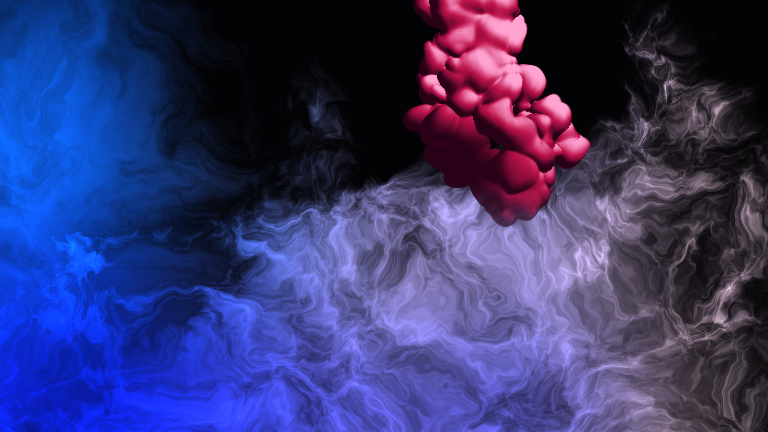
A WebGL 2 fragment shader for this background:

```glsl
#version 300 es
precision highp float;
// A knot of pink ink sinks into a bank of blue and lavender smoke on black.
// The smoke is domain-warped gradient noise inside soft masks, with ridged
// noise for filaments; the ink is a loop of shaded bulbs along a spine.

#define BULBS 110
#define WARP 0.24
#define CURL 0.11
#define WISP_SCALE 4.0
#define WISP_GAIN 0.75
#define EDGE_ROUGHNESS 0.30
#define INK_BLEND 120.0
#define BLACK vec3(0.012, 0.010, 0.018)
#define INK_SHADOW vec3(0.16, 0.005, 0.09)
#define INK_MID vec3(0.74, 0.07, 0.29)
#define INK_LIGHT vec3(1.00, 0.64, 0.82)

uniform vec2 u_resolution;
out vec4 fragColor;

vec2 hash2(vec2 p) {
  vec3 q = fract(vec3(p.xyx) * vec3(0.1031, 0.1030, 0.0973));
  q += dot(q, q.yzx + 33.33);
  return fract((q.xx + q.yz) * q.zy);
}

float gradientDot(vec2 cell, vec2 offset) {
  float angle = 6.2832 * hash2(cell).x;
  return dot(vec2(cos(angle), sin(angle)), offset);
}

float noise(vec2 p) {
  vec2 i = floor(p), f = fract(p);
  vec2 u = f * f * f * (f * (f * 6.0 - 15.0) + 10.0);
  vec2 e = vec2(1.0, 0.0);
  float low = mix(gradientDot(i, f), gradientDot(i + e, f - e), u.x);
  float high = mix(gradientDot(i + e.yx, f - e.yx), gradientDot(i + 1.0, f - 1.0), u.x);
  return 1.4 * mix(low, high, u.y);
}

mat2 octaveTurn() { return mat2(1.6, 1.2, -1.2, 1.6); }

float fbm(vec2 p) {
  float sum = 0.0, gain = 0.5;
  for (int i = 0; i < 5; i++) {
    sum += gain * noise(p);
    p = octaveTurn() * p + 7.3;
    gain *= 0.5;
  }
  return sum;
}

// Soft bright lines along the zero crossings of the noise.
float filaments(vec2 p) {
  float sum = 0.0, gain = 0.42;
  for (int i = 0; i < 5; i++) {
    float ridge = 1.0 - smoothstep(0.0, 0.55, abs(noise(p)));
    sum += gain * ridge * ridge;
    p = octaveTurn() * p + 3.1;
    gain *= 0.76;
  }
  return sum;
}

float bump(float x, float width) { return exp(-x * x / (width * width)); }

vec3 smoke(vec2 p) {
  vec2 warp = vec2(fbm(p * 2.3 + 4.0), fbm(p * 2.3 + 19.0));
  vec2 q = p + WARP * warp;
  vec2 curl = vec2(fbm(q * 5.0 + 31.0), fbm(q * 5.0 + 47.0));
  float cloud = fbm(q * 3.5 + 11.0);
  float wisps = filaments((q + CURL * curl) * WISP_SCALE + 2.0);

  // Height of the bank: a left crest, a middle shelf and a tall right plume.
  float top = 0.38 + 0.26 * bump(p.x - 0.70, 0.15) + 0.13 * bump(p.x - 1.05, 0.25)
            + 0.44 * bump(p.x - 1.56, 0.25);
  float rough = EDGE_ROUGHNESS * cloud + 0.10 * warp.x + 0.12 * (wisps - 0.45);
  float bank = smoothstep(-0.12, 0.20, top - p.y + rough);
  float curtain = 1.0 - smoothstep(0.14, 0.54, p.x + rough - 0.04 * p.y);
  curtain *= 1.0 - 0.6 * smoothstep(0.65, 1.05, p.y + 0.3 * cloud);

  // The right side thins out to bare filaments.
  float thin = smoothstep(1.32, 1.68, p.x + 0.3 * (p.y - 0.25) + 0.5 * rough);
  float body = 0.92 + 0.45 * cloud + WISP_GAIN * (wisps - 0.42);
  float strands = 1.25 * wisps * wisps * (0.85 + cloud) + 0.06;
  strands *= 1.0 - 0.6 * smoothstep(1.62, 1.80, p.x);
  float bankDensity = bank * mix(body, strands, thin);
  float curtainDensity = curtain * (0.95 + 0.5 * cloud + 0.35 * (wisps - 0.45));
  float density = max(max(bankDensity, curtainDensity), 0.0);

  vec3 blue = mix(vec3(0.03, 0.11, 0.76), vec3(0.04, 0.35, 0.88), smoothstep(0.05, 0.65, p.y));
  vec3 lavender = mix(vec3(0.31, 0.31, 0.72), vec3(0.45, 0.42, 0.62), smoothstep(0.0, 0.40, p.y));
  vec3 tint = mix(blue, lavender, smoothstep(0.18, 0.98, p.x));
  tint = mix(tint, vec3(0.54, 0.46, 0.52), smoothstep(1.15, 1.65, p.x));
  return BLACK + tint * density;
}

// Ink colour in rgb and coverage in a.
vec4 ink(vec2 p, float pixel) {
  vec2 q = p + 0.02 * vec2(noise(p * 14.0), noise(p * 14.0 + 9.0));
  vec3 normalSum = vec3(0.0);
  float weightSum = 0.0, cover = 0.0;
  for (int i = 0; i < BULBS; i++) {
    float k = float(i), t = (k + 0.5) / float(BULBS);
    vec2 h = hash2(vec2(k, 7.0));
    float side = 2.0 * fract(k * 0.618 + 0.15 * h.x) - 1.0;
    float width = 0.09 + 0.09 * bump(t - 0.62, 0.21) - 0.055 * smoothstep(0.75, 1.0, t);
    vec2 d = q - vec2(1.08 + 0.10 * t + side * width, 1.02 - 0.51 * t + 0.03 * (h.x - 0.5));
    float radius = mix(0.020, 0.056, h.y) * (1.0 - 0.2 * abs(side));
    float dist = length(d);
    cover = max(cover, smoothstep(-pixel, pixel, radius - dist));
    if (dist < radius + pixel) {
      float rise = sqrt(max(radius * radius - dist * dist, 0.0));
      float weight = exp(INK_BLEND * (rise + 0.06 * sqrt(1.0 - side * side) + 0.04 * h.x));
      normalSum += weight * vec3(d, rise) / radius;
      weightSum += weight;
    }
  }
  vec3 n = normalize(normalSum / max(weightSum, 0.001) + vec3(0.0, 0.0, 0.001));
  float light = max(dot(n, normalize(vec3(0.40, 0.55, 0.65))), 0.0);
  light += 0.18 * fbm(q * vec2(24.0, 14.0)) + 0.10 * smoothstep(0.65, 0.85, p.y);
  // A deep shade fills the lower left of the knot.
  vec2 s = (p - vec2(1.04, 0.61)) / vec2(0.17, 0.12);
  light *= 1.0 - 0.95 * exp(-dot(s, s));
  vec3 color = mix(INK_SHADOW, INK_MID, smoothstep(0.10, 0.70, light));
  color = mix(color, INK_LIGHT, smoothstep(0.58, 1.02, light));
  return vec4(color, cover);
}

void main() {
  vec2 p = gl_FragCoord.xy / u_resolution.y;
  vec3 color = smoke(p);
  vec4 knot = ink(p, 1.0 / u_resolution.y);
  // The tip of the ink sinks into the smoke.
  float veil = 0.45 * (1.0 - smoothstep(0.44, 0.60, p.y));
  color = mix(color, knot.rgb, knot.a * (1.0 - veil));
  fragColor = vec4(clamp(color, 0.0, 1.0), 1.0);
}
```
